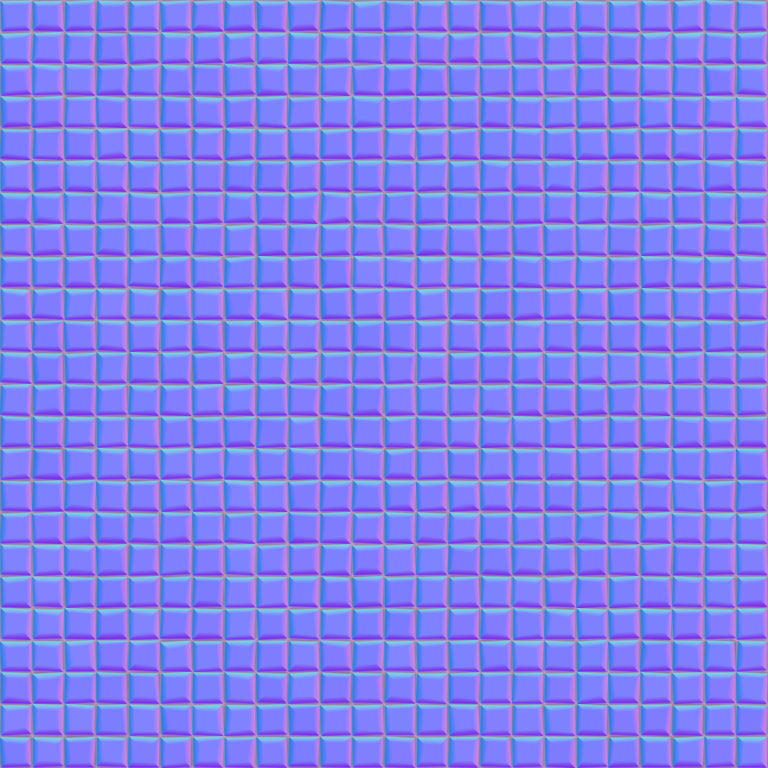
Give the GLSL for this texture map, as a three.js fragment shader.

```glsl
// Normal map of small square mosaic tiles with rounded bevels and thin grey grout.
// Each tile's four sides get a hashed offset, skew and bevel width; the nearest
// side gives the slope, which is packed as a normal and averaged over subsamples.

#define TILES 24.0        // repeats across and down
#define GROUT 0.028       // half width of the joint, in tiles
#define EDGE_SHIFT 0.014  // random offset of a side
#define EDGE_SKEW 0.055   // random rotation of a side
#define BEVEL_MIN 0.13    // narrowest bevel
#define BEVEL_MAX 0.23    // widest bevel
#define STEEPNESS 0.95    // slope at the rim
#define FALLOFF 1.25      // how fast the bevel rounds off
#define TILT 0.035        // random lean of the flat face
#define SOFT 0.02         // softness of the tile rim
#define SPREAD 0.00195    // subsample footprint, in canvas widths
#define GROUT_COLOR vec3(0.55, 0.51, 0.66)

varying vec2 vUv;

float hash(vec2 p) {
  return fract(sin(dot(p, vec2(12.9898, 78.233))) * 43758.5453);
}

// Random value in -1..1 for one property of a tile
float vary(vec2 cell, float seed) {
  return 2.0 * hash(cell + seed * vec2(37.1, 17.7)) - 1.0;
}

vec3 mosaic(vec2 uv) {
  vec2 grid = uv * TILES;
  vec2 cell = mod(floor(grid), TILES);
  vec2 q = fract(grid) - 0.5;

  // Nearest of the four sides: right, top, left, bottom
  float nearest = 1.0;
  vec2 slope = vec2(0.0);
  for (int i = 0; i < 4; i++) {
    float side = float(i);
    float angle = side * 1.570796;
    vec2 outward = vec2(cos(angle), sin(angle));
    float along = dot(q, vec2(-outward.y, outward.x));
    float d = 0.5 - dot(q, outward) - GROUT
            + EDGE_SHIFT * vary(cell, side + 1.0)
            + EDGE_SKEW * along * vary(cell, side + 5.0);
    if (d < nearest) {
      nearest = d;
      float width = mix(BEVEL_MIN, BEVEL_MAX, hash(cell + side * 7.3 + 2.9));
      width *= 1.0 + 0.7 * along * vary(cell, side + 9.0);
      float rise = pow(clamp(1.0 - d / width, 0.0, 1.0), FALLOFF);
      slope = outward * STEEPNESS * rise;
    }
  }

  // Face normal with a slight lean per tile
  slope += TILT * vec2(vary(cell, 14.0), vary(cell, 15.0));
  vec3 face = normalize(vec3(slope, 1.0)) * 0.5 + 0.5;

  // Joint, paler and warmer where four tiles meet
  vec2 edge = abs(q);
  float crossing = smoothstep(0.38, 0.5, min(edge.x, edge.y));
  vec3 joint = GROUT_COLOR + crossing * vec3(0.14, 0.1, 0.02);
  joint += 0.03 * vary(cell, 16.0);

  return mix(joint, face, smoothstep(-SOFT, SOFT, nearest));
}

void main() {
  // Average a 3 by 3 block to smooth rims and mitres
  vec3 sum = vec3(0.0);
  for (int y = -1; y <= 1; y++) {
    for (int x = -1; x <= 1; x++) {
      sum += mosaic(vUv + vec2(float(x), float(y)) * SPREAD / 3.0);
    }
  }
  gl_FragColor = vec4(sum / 9.0, 1.0);
}
```
